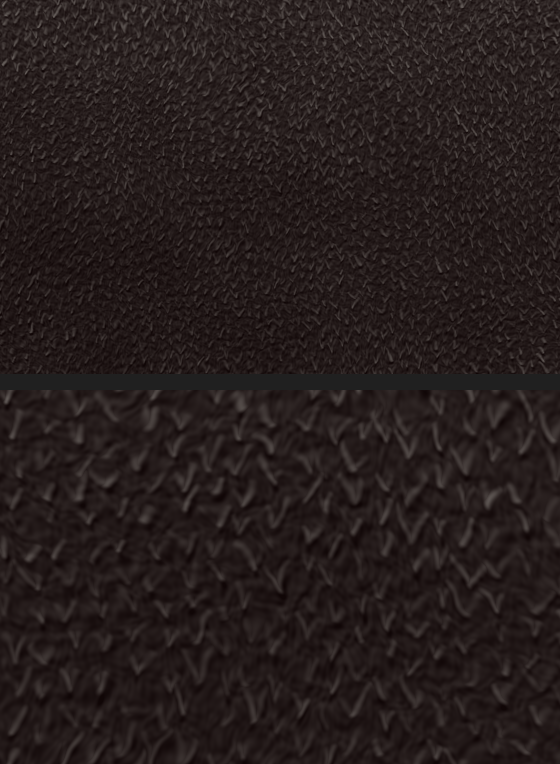
Top, the full canvas; bottom, a detail of the centre.
This texture is drawn by a WebGL 2 fragment shader. Its source:

```glsl
#version 300 es
precision highp float;
// Dark brown grained leather: lit gradient-noise relief carries short slanted
// creases, two arms per cell, set in wavy columns with uneven row offsets.
// A soft sheen brightens the upper edge and fades toward the lower left.

uniform vec2 u_resolution;
out vec4 fragColor;

const vec2 CELL = vec2(0.026, 0.030);       // crease spacing, canvas heights
const vec3 SHADE = vec3(0.108, 0.071, 0.070);
const vec3 GLINT = vec3(0.320, 0.290, 0.280);

float hash(vec2 p) {
  vec3 q = fract(vec3(p.xyx) * 0.1031);
  q += dot(q, q.yzx + 33.33);
  return fract((q.x + q.y) * q.z);
}

float cornerSlope(vec2 corner, vec2 offset) {
  float angle = 6.2832 * hash(corner + 71.0);
  return dot(vec2(cos(angle), sin(angle)), offset);
}

float gradientNoise(vec2 p) {
  vec2 i = floor(p), f = p - i;
  vec2 u = f * f * f * (f * (f * 6.0 - 15.0) + 10.0);
  vec2 e = vec2(1.0, 0.0);
  float low = mix(cornerSlope(i, f), cornerSlope(i + e, f - e), u.x);
  float high = mix(cornerSlope(i + e.yx, f - e.yx), cornerSlope(i + 1.0, f - 1.0), u.x);
  return mix(low, high, u.y);
}

float reliefHeight(vec2 p) {
  return gradientNoise(p * vec2(80.0, 66.0) + 40.0)
       + 0.55 * gradientNoise(p * vec2(165.0, 135.0) + 90.0);
}

// Tapered bright stroke from a along arm, with a soft edge
float stroke(vec2 p, vec2 a, vec2 arm, float width) {
  float along = clamp(dot(p - a, arm) / dot(arm, arm), 0.0, 1.0);
  float dist = length(p - a - arm * along);
  return (1.0 - smoothstep(0.0, width, dist)) * (1.0 - 0.45 * along);
}

// Strongest crease at p; lean > 0 favours arms rising to the right
float creases(vec2 p, float lean, float width) {
  vec2 q = p / CELL;
  float best = 0.0;
  for (int i = -1; i <= 1; i++) {
    float column = floor(q.x) + float(i);
    float shift = 0.5 * mod(column, 2.0) + 0.4 * hash(vec2(column, 7.0));
    for (int j = -1; j <= 1; j++) {
      float row = floor(q.y + shift) + float(j);
      vec2 id = vec2(column, row) + 200.0;
      vec2 jitter = vec2(hash(id), hash(id + 31.7)) - 0.5;
      vec2 base = vec2(column + 0.5, row + 0.2 - shift) + jitter * vec2(0.4, 0.4);
      for (int k = 0; k < 2; k++) {
        float side = float(2 * k - 1);
        float r = hash(id + 57.3 + 13.1 * side);
        float s = hash(id + 83.9 + 17.7 * side);
        float reach = mix(0.35, 0.95, r * r);
        vec2 arm = vec2(side * mix(0.30, 0.75, s), 0.92) * reach;
        float strength = mix(0.3, 1.3, hash(id + 119.0 + side)) * (1.0 + 0.4 * side * lean);
        best = max(best, strength * stroke(p, base * CELL, arm * CELL, width));
      }
    }
  }
  return best;
}

void main() {
  vec2 uv = gl_FragCoord.xy / u_resolution;
  vec2 p = gl_FragCoord.xy / u_resolution.y;
  float pixel = 1.0 / u_resolution.y;

  // Bend the columns, then roughen them
  vec2 bend = vec2(gradientNoise(p * 3.0 + 11.0), gradientNoise(p * 3.0 + 27.0));
  vec2 rough = vec2(gradientNoise(p * 38.0 + 5.0), gradientNoise(p * 38.0 + 63.0));
  vec2 w = p + 0.05 * bend + 0.007 * rough;

  // Sheen from above, weaker at the lower left
  float sheen = smoothstep(0.35, 1.05, uv.y);
  float fade = 1.0 - smoothstep(0.1, 0.9, length(uv * vec2(1.0, 0.9)));
  float patches = gradientNoise(p * 5.0 + 50.0);

  // Relief lit from the upper left, creases and the shadow below them
  float relief = reliefHeight(w) - reliefHeight(w + vec2(-0.002, 0.005));
  float lean = clamp(0.9 - 1.7 * uv.x + 1.2 * bend.x, -1.0, 1.0);
  float width = 0.0046 + 0.4 * pixel;
  float crease = creases(w, lean, width);
  float shadow = creases(w + vec2(-0.001, 0.0065), lean, width * 1.2);

  float light = 0.10 + 0.15 * sheen - 0.05 * fade + 0.06 * patches;
  light += 0.34 * relief * (0.85 + 0.4 * sheen);
  light += crease * (0.64 + 0.20 * sheen - 0.18 * fade + 0.15 * patches);
  light -= 0.16 * shadow;
  fragColor = vec4(mix(SHADE, GLINT, clamp(light, -0.22, 1.3)), 1.0);
}
```
